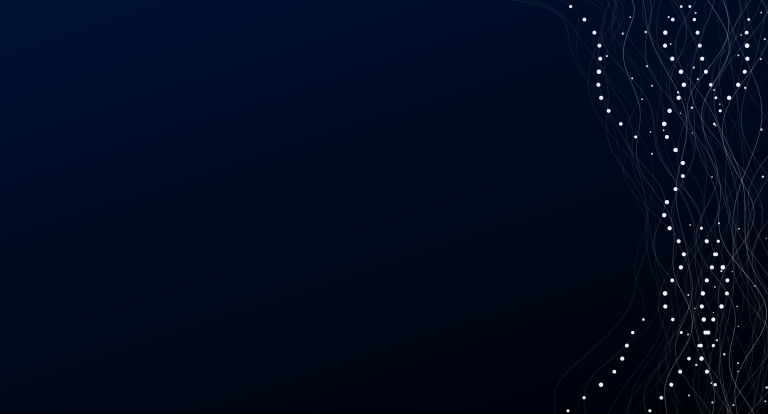
Give the GLSL for this background, as a WebGL 2 fragment shader.

```glsl
#version 300 es
precision highp float;

uniform vec2 u_resolution;
out vec4 fragColor;

const float ASPECT = 1.855;

float hash(float n) {
    return fract(sin(n * 127.1) * 43758.5453);
}

float hash2(vec2 p) {
    return fract(sin(dot(p, vec2(127.1, 311.7))) * 43758.5453);
}

// Soft coverage of a shape whose signed distance is d
float cover(float d, float px) {
    return clamp(0.5 - d / px, 0.0, 1.0);
}

// Left border of the bundle; s runs from 0 (outer) to 1 (right side)
float bundleEdge(float y, float s) {
    float upper = 0.105 * smoothstep(0.38, 0.95, y);
    float lower = 0.12 * (1.0 - smoothstep(0.05, 0.3, y)) * pow(1.0 - s, 5.0);
    float flare = 0.085 * exp((y - 1.0) * 45.0) * pow(1.0 - s, 8.0);
    return (0.84 - upper - lower - flare) * ASPECT;
}

// Horizontal place of strand k at height y
float strandX(float y, float k, float s) {
    float x = mix(bundleEdge(y, s), 1.02 * ASPECT, s);
    float slow = sin(y * mix(5.0, 9.0, hash(k + 0.3)) + 6.283 * hash(k + 0.7));
    float fast = sin(y * mix(13.0, 24.0, hash(k + 5.1)) + 6.283 * hash(k + 9.4));
    return x + (0.02 + 0.05 * s) * slow + mix(0.012, 0.035, hash(k + 2.2)) * fast;
}

float strands(vec2 p, float px) {
    const float COUNT = 44.0;
    float light = 0.0;
    for (float k = 0.0; k < COUNT; k++) {
        float s = pow((k + 0.3) / COUNT, 0.85);
        float x = strandX(p.y, k, s);
        float slope = (strandX(p.y + 0.002, k, s) - x) / 0.002;
        float d = abs(p.x - x) / sqrt(1.0 + slope * slope);
        float alpha = mix(0.1, 0.5, pow(hash(k + 3.6), 2.0));
        alpha *= 0.75 + 0.25 * sin(p.y * 8.0 + k * 2.4);
        light += (1.0 - light) * alpha * cover(d - 0.0009, px);
    }
    return light;
}

// Beads along a wavy path: x = line.x + line.y * t + wave.x * sin(wave.y * t + wave.z)
float beads(vec2 p, vec2 line, vec3 wave, vec2 span, float px) {
    const float STEP = 0.0315;
    float i = floor((1.0 - p.y) / STEP);
    float t = (i + 0.5) * STEP;
    if (t < span.x || t > span.y) return 0.0;
    float x = line.x + line.y * t + wave.x * sin(wave.y * t + wave.z);
    float ends = smoothstep(0.0, 0.08, min(t - span.x, span.y - t));
    float radius = mix(0.0034, 0.0052, ends) * mix(0.88, 1.08, hash(i + line.x));
    return cover(length(p - vec2(x, 1.0 - t)) - radius, px);
}

// Small dots, one at most in each cell
float dust(vec2 p, float px) {
    const float CELL = 0.055;
    vec2 id = floor(p / CELL);
    vec2 jitter = vec2(hash2(id), hash2(id + 17.3));
    vec2 centre = (id + 0.12 + 0.76 * jitter) * CELL;
    float inside = step(bundleEdge(centre.y, 0.5) + 0.09, centre.x);
    float present = step(0.42, hash2(id + 41.9));
    float radius = mix(0.0013, 0.003, hash2(id + 73.1));
    return inside * present * cover(length(p - centre) - radius, px);
}

void main() {
    vec2 uv = gl_FragCoord.xy / u_resolution;
    vec2 p = uv * vec2(ASPECT, 1.0);
    float px = 1.0 / u_resolution.y;

    // Night blue, falling to black at the lower right
    float t = (uv.y + 0.6 * (1.0 - uv.x)) / 1.6;
    vec3 color = mix(vec3(0.0, 0.004, 0.03), vec3(0.0, 0.066, 0.2), t);
    color *= mix(0.4, 1.0, smoothstep(0.002, 0.009, uv.y));

    // Fine strands
    color = mix(color, vec3(0.76, 0.79, 0.82), strands(p, px));

    // Upper chains of beads
    float dots = dust(p, px) * 0.85;
    dots = max(dots, beads(p, vec2(1.36, 0.53), vec3(0.034, 19.0, 0.0), vec2(0.0, 0.34), px));
    dots = max(dots, beads(p, vec2(1.628, 0.0), vec3(0.024, 30.0, -4.43), vec2(0.01, 0.82), px));
    dots = max(dots, beads(p, vec2(1.66, 0.28), vec3(0.004, 30.0, 0.0), vec2(0.01, 0.24), px));
    dots = max(dots, beads(p, vec2(1.84, -0.33), vec3(0.016, 25.0, -2.7), vec2(0.03, 0.3), px));

    // Lower chains of beads
    dots = max(dots, beads(p, vec2(1.725, 0.0), vec3(0.033, 20.0, -12.23), vec2(0.52, 0.96), px));
    dots = max(dots, beads(p, vec2(1.715, 0.0), vec3(0.02, 20.0, -10.0), vec2(0.56, 0.86), px));
    dots = max(dots, beads(p, vec2(2.211, -0.83), vec3(0.018, 28.0, -23.6), vec2(0.77, 1.0), px));
    dots = max(dots, beads(p, vec2(2.361, -0.8), vec3(0.005, 28.0, 0.0), vec2(0.82, 1.0), px));
    color = mix(color, vec3(0.94, 0.95, 0.96), dots);

    fragColor = vec4(color, 1.0);
}
```
